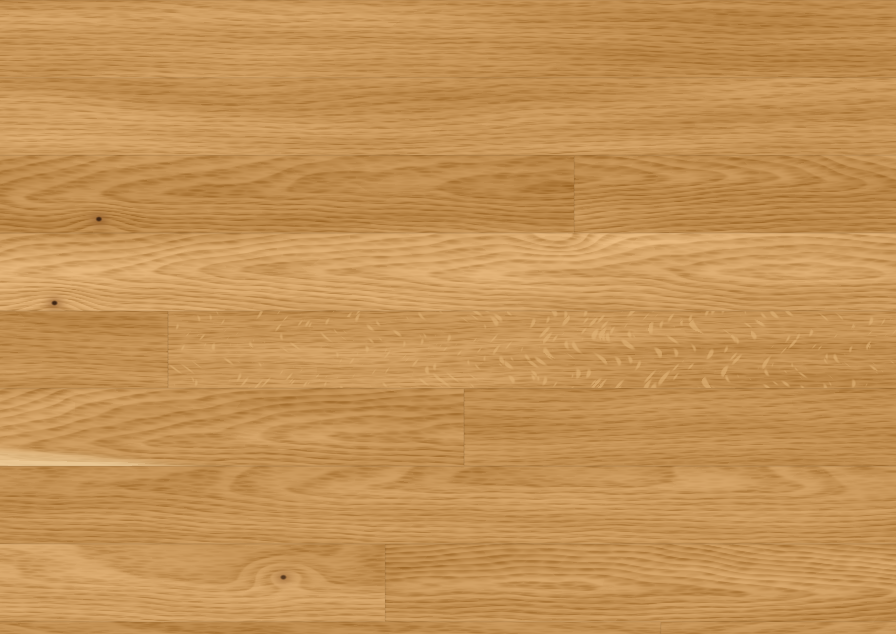
Give the GLSL for this texture, as a Shadertoy shader.

```glsl
float hash(vec2 p) {
    return fract(sin(dot(p, vec2(127.1, 311.7))) * 43758.5);
}

// Cellular noise: nearest distance and a random value of that cell
vec2 cells(vec2 p) {
    vec2 base = floor(p), nearest = vec2(9.0, 0.0);
    for (int j = -1; j <= 1; j++)
    for (int i = -1; i <= 1; i++) {
        vec2 cell = base + vec2(i, j);
        vec2 point = cell + vec2(hash(cell), hash(cell + 57.3));
        float d = distance(p, point);
        if (d < nearest.x) nearest = vec2(d, hash(cell + 19.7));
    }
    return nearest;
}

// Layered, rotated sines
float waves(vec2 p) {
    float sum = 0.0, amp = 1.0;
    for (int i = 0; i < 5; i++) {
        sum += amp * sin(p.x + 1.3 * sin(p.y));
        p = mat2(0.8, 0.6, -0.6, 0.8) * p * 1.7 + 1.9;
        amp *= 0.55;
    }
    return sum;
}

// Per row: butt joint position (9 = none), tone left and right of it
const vec3 PLANKS[9] = vec3[9](
    vec3(9.0, 0.64, 0.64), vec3(9.0, 0.73, 0.73), vec3(0.906, 0.6, 0.68),
    vec3(9.0, 0.95, 0.95), vec3(0.265, 0.54, 0.64), vec3(0.732, 0.76, 0.65),
    vec3(9.0, 0.68, 0.68), vec3(0.608, 0.78, 0.68), vec3(1.042, 0.62, 0.74));

// Per row: strength of the arched figure left and right of the joint
const vec2 FIGURE[9] = vec2[9](
    vec2(0.25), vec2(0.2), vec2(0.7, 0.8), vec2(0.85), vec2(0.2, 0.05),
    vec2(0.8, 0.2), vec2(0.6), vec2(0.5, 1.0), vec2(0.4));

// Knots: x, row position from the top, darkness of the core
const vec3 KNOTS[4] = vec3[4](
    vec3(0.156, 2.82, 1.0), vec3(0.086, 3.9, 1.0),
    vec3(0.447, 7.43, 0.8), vec3(0.879, 3.08, 0.0));

void mainImage(out vec4 fragColor, in vec2 fragCoord) {
    vec2 p = fragCoord / iResolution.y;
    float pixel = 1.0 / iResolution.y;

    // Plank layout, counted from the top
    float depth = (1.0 - p.y) * 8.16;
    float row = floor(depth), v = depth - row;
    vec3 plank = PLANKS[int(row)];
    bool right = p.x > plank.x;
    float seed = row * 2.0 + (right ? 1.0 : 0.0);
    float figure = right ? FIGURE[int(row)].y : FIGURE[int(row)].x;
    float tone = right ? plank.z : plank.y;

    // Growth rings: straight grain blended into nested arches
    float offset = v - 0.3 - 0.4 * hash(vec2(seed, 3.0))
                 + 0.06 * waves(vec2(p.x * 3.0, seed));
    float along = p.x - 0.85 - 0.5 * sin(2.0 * (seed - 15.0));
    float arches = 14.0 * sqrt(offset * offset + 0.008) + 10.0 * sqrt(along * along + 0.004);
    float rings = mix(15.0 * v + 1.5 * p.x, arches, figure)
                + (0.25 + 0.35 * figure) * waves(vec2(p.x * 7.0, v * 2.5) + seed * 7.3);

    // Knots push the rings aside
    float core = 0.0, halo = 0.0;
    for (int i = 0; i < 4; i++) {
        if (floor(KNOTS[i].y) != row) continue;
        vec2 d = vec2(p.x - KNOTS[i].x, (depth - KNOTS[i].y) / 8.16);
        rings += 2.5 * exp(-dot(d * vec2(18.0, 40.0), d * vec2(18.0, 40.0)));
        float r = length(d * vec2(0.8, 1.0));
        core += KNOTS[i].z * (1.0 - smoothstep(0.0015, 0.005, r));
        halo += KNOTS[i].z * exp(-r * r * 9000.0);
    }
    float phase = fract(rings);
    float latewood = smoothstep(0.1, 0.8, phase) * (1.0 - smoothstep(0.82, 1.0, phase));

    // Fine pores follow the rings
    vec2 grain = vec2(p.x * 34.0, v * 28.0 + rings * 0.9) + seed * 13.0;
    vec2 pore = cells(grain);
    float pores = (1.0 - smoothstep(0.1, 0.7, pore.x)) * (0.3 + 0.7 * pore.y);
    float fibre = cells(grain * vec2(0.14, 0.4) + 31.0).y - 0.5;

    // Broad light and dark drifts lie over rings and pores
    float bands = sin(rings * 1.1 + 2.0 * sin(p.x * 4.0 + seed));
    tone -= latewood * (0.1 + 0.2 * figure);
    tone -= pores * (0.17 + 0.25 * latewood);
    tone += 0.1 * fibre + 0.07 * bands;
    tone += 0.11 * waves(vec2(p.x * 2.6, v * 2.6) + seed * 4.1);
    vec3 color = mix(vec3(0.66, 0.45, 0.2), vec3(0.87, 0.68, 0.445), tone);

    // Thin, curved ray flecks on the quarter-sawn plank
    if (row == 4.0 && right) {
        float bend = 1.2 * sin(v * 8.0 + p.x * 12.0);
        vec2 fleck = cells(vec2(p.x * 75.0 + bend, v * 4.5 + 0.4 * sin(p.x * 31.0)));
        float size = 0.32 + 0.2 * exp(-pow((p.x - 1.0) * 4.0, 2.0));
        float ray = smoothstep(0.0, 0.25, size * fleck.y - fleck.x);
        color = mix(color, vec3(0.88, 0.7, 0.46), 0.65 * ray);
    }

    // Tapering sapwood streak
    if (row == 5.0 && !right) {
        float taper = v - 0.72 - 0.6 * p.x + 0.012 * waves(vec2(p.x * 9.0, 2.0));
        float sap = smoothstep(0.0, 0.16, taper) * (0.75 + 0.4 * fibre);
        color = mix(color, vec3(0.94, 0.81, 0.61), sap);
    }

    color = mix(color, vec3(0.55, 0.34, 0.15), 0.5 * min(halo, 1.0));
    color = mix(color, vec3(0.2, 0.11, 0.05), 0.9 * core);

    // Faint seams and butt joints
    float edge = min(min(v, 1.0 - v) / 8.16, abs(p.x - plank.x));
    color *= 1.0 - 0.06 * (1.0 - smoothstep(0.0004, 0.0004 + pixel, edge));

    fragColor = vec4(color, 1.0);
}
```
